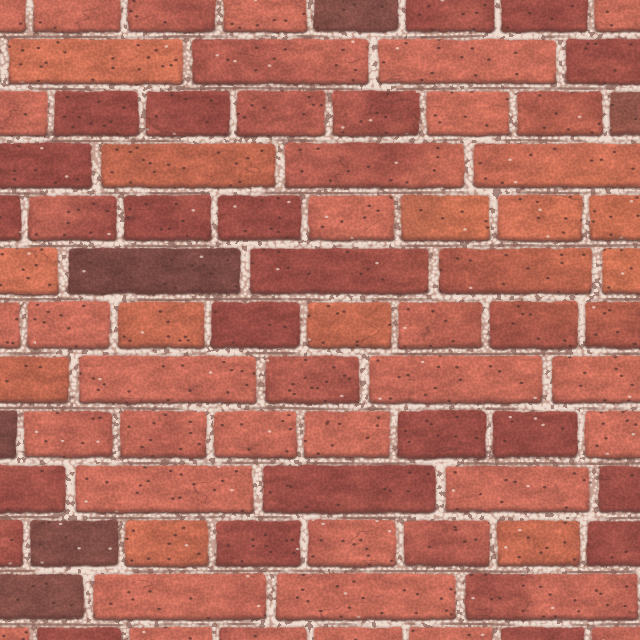
Reproduce this texture procedurally as a three.js fragment shader.

```glsl
// Weathered red brick wall: twelve courses alternating long stretchers and short headers.
// Each brick is a rounded box roughened by layered sines; cellular noise gives
// the pits, the grain and the sandy mortar. One unit is the height of one course.
varying vec2 vUv;

const float COURSES = 12.0;
const vec3 DEEP_RED  = vec3(0.59, 0.30, 0.27);
const vec3 LIGHT_RED = vec3(0.78, 0.43, 0.36);
const vec3 ORANGE    = vec3(0.83, 0.47, 0.34);
const vec3 BURNT     = vec3(0.43, 0.28, 0.26);
const vec3 SHADOW    = vec3(0.34, 0.21, 0.19);
const vec3 PALE_LIME = vec3(0.94, 0.86, 0.81);
const vec3 SAND      = vec3(0.78, 0.63, 0.57);
const vec3 GRIT      = vec3(0.55, 0.40, 0.36);

float hash(vec2 p) {
  vec3 q = fract(p.xyx * 0.1031);
  q += dot(q, q.yzx + 33.33);
  return fract((q.x + q.y) * q.z);
}

// Layered, rotated sines, roughly -1 to 1
float waves(vec2 p) {
  float sum = 0.0, amp = 0.5;
  for (int i = 0; i < 5; i++) {
    p = mat2(0.8, 0.6, -0.6, 0.8) * p * 1.8 + 1.7;
    sum += amp * sin(p.x + 1.5 * sin(p.y));
    amp *= 0.62;
  }
  return sum;
}

// Cellular noise: distance to the nearest point, and that point's random id
vec2 cells(vec2 p) {
  vec2 base = floor(p), best = vec2(9.0, 0.0);
  for (int y = -1; y <= 1; y++)
    for (int x = -1; x <= 1; x++) {
      vec2 c = base + vec2(float(x), float(y));
      vec2 point = c + vec2(hash(c), hash(c + 57.0));
      float dist = length(point - p);
      if (dist < best.x) best = vec2(dist, hash(c + 113.0));
    }
  return best;
}

float roundBox(vec2 p, vec2 halfSize, float radius) {
  vec2 q = abs(p) - halfSize + radius;
  return length(max(q, 0.0)) + min(max(q.x, q.y), 0.0) - radius;
}

// Value number i of six
float pick(float i, vec3 a, vec3 b) {
  vec3 mask = 1.0 - step(0.5, abs(mod(i, 3.0) - vec3(0.0, 1.0, 2.0)));
  return dot(i < 2.5 ? a : b, mask);
}

// Left and right joints of the brick at x; the bond restarts after a cut brick
vec2 brickSpan(float x, float row) {
  bool header = mod(row, 2.0) > 0.5;
  float i = mod(floor((row + 1.0) * 0.5), 6.0);
  float pitch = header ? 1.745 : 3.48;
  float start = header ? pick(i, vec3(0.59, 0.92, 0.5), vec3(0.42, 0.42, 0.5))
                       : pick(i, vec3(0.05, 1.8, 1.15), vec3(1.41, 1.33, 1.64));
  float cut = header ? 99.0 : pick(i, vec3(99.0, 99.0, 11.17), vec3(6.8, 11.14, 99.0));
  if (x > cut) start = cut;
  float left = start + pitch * floor((x - start) / pitch);
  float right = left + pitch;
  if (x < cut) right = min(right, cut);
  return vec2(left, right);
}

vec3 brickColor(vec2 p, vec2 id, float d, float y) {
  vec2 bp = p + 31.0 * hash(id + 5.0);
  float tone = hash(id) + 0.28 * waves(bp * 0.7);
  vec3 col = mix(DEEP_RED, LIGHT_RED, smoothstep(0.1, 0.95, tone));
  vec2 fromGlow = (p - vec2(11.6, 4.3)) / vec2(3.2, 2.0);
  float warm = 0.8 * exp(-dot(fromGlow, fromGlow)) + 0.6 * step(0.86, hash(id + 19.0));
  col = mix(col, ORANGE, min(warm, 0.85));
  col = mix(col, BURNT, 0.75 * step(0.91, hash(id + 41.0)) * (1.0 - min(warm, 1.0)));
  // Grain, creases, pits and lime flecks
  col *= 1.0 + 0.09 * waves(bp * vec2(3.0, 6.0)) + 0.2 * (cells(bp * 17.0).x - 0.45);
  float crease = 1.0 - smoothstep(0.0, 0.05, abs(waves(bp * vec2(0.5, 1.1))));
  col = mix(col, SHADOW, 0.3 * crease * smoothstep(0.0, 0.6, waves(bp * 1.3 + 4.0)));
  vec2 pit = cells(bp * vec2(3.5, 5.0));
  float spot = 1.0 - smoothstep(0.06, 0.17, pit.x);
  col = mix(col, SHADOW, 0.75 * spot * step(0.72, pit.y));
  col = mix(col, PALE_LIME, 0.7 * spot * step(pit.y, 0.04));
  // Lit upper edge, shaded lower edge
  float rim = smoothstep(-0.1, 0.0, d);
  col *= 1.0 + 0.1 * rim * (1.0 - smoothstep(0.1, 0.3, y));
  return mix(col, SHADOW, rim * mix(0.12, 0.5, smoothstep(0.6, 0.9, y)));
}

vec3 mortarColor(vec2 p, float d, float y) {
  vec2 grain = cells(p * 13.0);
  float soil = waves(p * 1.1);
  vec3 col = mix(PALE_LIME, SAND, smoothstep(0.25, 0.75, grain.x + 0.22 * soil));
  col = mix(col, GRIT, 0.75 * step(grain.y, 0.13));
  // Tooled line along the bed joint, and shadow under the bricks
  float bed = fract(y + 0.5) - 0.5;
  float line = 1.0 - smoothstep(0.01, 0.035, abs(bed - 0.03 - 0.015 * waves(p * vec2(0.6, 0.2))));
  col = mix(col, GRIT, 0.8 * line * smoothstep(-0.5, 0.3, soil));
  float contact = 1.0 - smoothstep(0.0, 0.06, d);
  return mix(col, SHADOW, contact * mix(0.2, 0.85, smoothstep(0.8, 0.93, y)));
}

void main() {
  vec2 p = COURSES * vec2(vUv.x, 1.0 - vUv.y);
  float courseY = p.y - 0.63 - 0.055 * cos(6.2832 * (p.y / COURSES - 0.9));
  float row = floor(courseY), y = fract(courseY);

  vec2 span = brickSpan(p.x, row);
  vec2 id = vec2(floor(span.x * 8.0), row) + 20.0;
  vec2 joints = span + 0.035 * sin(17.0 * span + 5.0 * row);
  float gap = mod(row, 2.0) > 0.5 ? 0.07 : 0.095;
  vec2 halfSize = vec2(0.5 * (joints.y - joints.x) - gap, 0.43 - 0.02 * hash(id + 71.0));
  float d = roundBox(vec2(p.x - 0.5 * (joints.x + joints.y), y - 0.5), halfSize, 0.08);
  d += 0.016 * waves(p * 2.2) + 0.02 * (cells(p * 7.0).x - 0.45);

  vec3 brick = brickColor(p, id, d, y);
  vec3 mortar = mortarColor(p, d, y);
  gl_FragColor = vec4(mix(brick, mortar, smoothstep(-0.018, 0.018, d)), 1.0);
}
```
